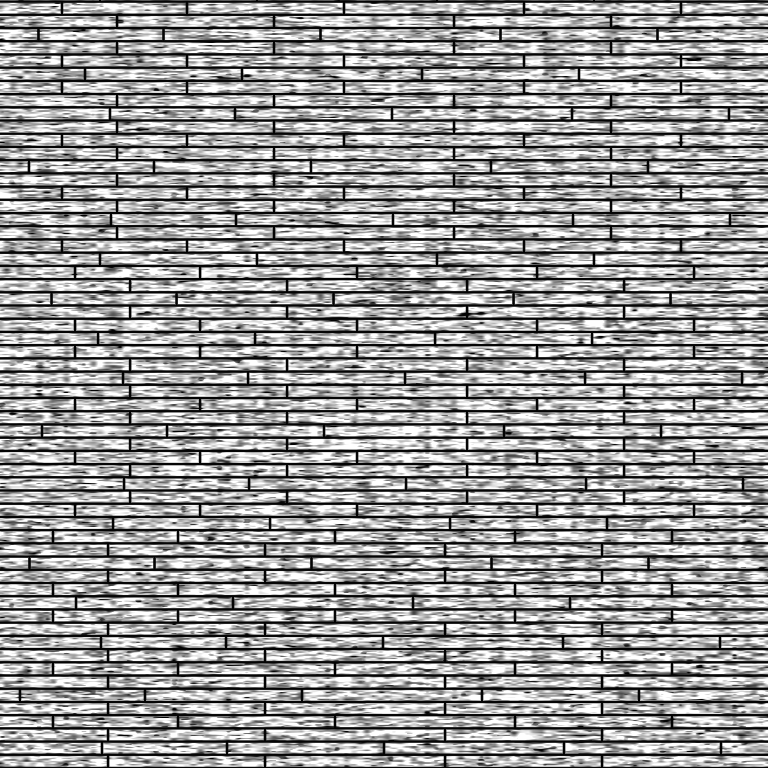
This texture is drawn by a three.js fragment shader. Its source:

```glsl
#define ROWS 58.12
#define CYCLE 20.0
#define SEAM_HALF 0.0016
#define JOINT_HALF 0.0017
#define EDGE 0.0009
#define FINE_GRAIN vec2(115.0, 470.0)
#define LONG_GRAIN vec2(46.0, 390.0)
#define FLECKS vec2(85.0, 430.0)
#define FLECK_DEPTH 0.45
#define INK vec3(0.015)
#define WOOD vec3(1.0)

varying vec2 vUv;

float hash(vec2 p) {
  return fract(sin(dot(p, vec2(127.1, 311.7))) * 43758.5453);
}

float noise(vec2 p) {
  vec2 cell = floor(p);
  vec2 f = fract(p);
  f = f * f * (3.0 - 2.0 * f);
  float low = mix(hash(cell), hash(cell + vec2(1.0, 0.0)), f.x);
  float high = mix(hash(cell + vec2(0.0, 1.0)), hash(cell + vec2(1.0, 1.0)), f.x);
  return mix(low, high, f.y);
}

bool isRow(float k, float n) {
  return abs(k - n) < 0.5;
}

// Shift of a course within the repeating cycle of rows
float courseShift(float k) {
  if (isRow(k, 2.0)) return -0.0306;
  if (isRow(k, 5.0)) return -0.1328;
  if (isRow(k, 8.0)) return 0.0625;
  if (isRow(k, 12.0)) return -0.0430;
  if (isRow(k, 16.0)) return 0.0638;
  if (isRow(k, 19.0)) return -0.1133;
  return mod(k, 2.0) > 0.5 ? -0.0911 : 0.0;
}

// First joint of a course, counted from the top
float courseStart(float course) {
  float group = floor(course / CYCLE);
  float base = group < 0.5 ? 0.0807 : (group < 1.5 ? 0.0977 : 0.0690);
  return base + courseShift(mod(course, CYCLE));
}

float jointDistance(float x, float start) {
  float along = x - start;
  float d = start > 0.01 ? abs(along) : 1.0;
  d = min(d, abs(along - 0.1628));
  d = min(d, abs(along - 0.3672));
  d = min(d, abs(along - 0.6016));
  return min(d, abs(along - 0.8060));
}

float stroke(float d, float halfWidth) {
  return 1.0 - smoothstep(halfWidth - EDGE, halfWidth + EDGE, d);
}

// Streaked grain with sparse dark flecks
float grain(vec2 p) {
  float streaks = mix(noise(p * FINE_GRAIN), noise(p * LONG_GRAIN + 37.3), 0.4);
  float flecks = smoothstep(0.72, 0.92, noise(p * FLECKS + 91.7));
  return clamp(0.12 + 1.38 * streaks - FLECK_DEPTH * flecks, 0.0, 1.0);
}

void main() {
  float y = vUv.y * ROWS;
  float course = floor(ROWS) - 1.0 - floor(y);

  // Seams between rows and joints between plank ends
  float seam = stroke(abs(fract(y + 0.5) - 0.5) / ROWS, SEAM_HALF);
  float joint = stroke(jointDistance(vUv.x, courseStart(course)), JOINT_HALF);

  vec3 color = mix(INK, WOOD, grain(vUv));
  color = mix(color, INK, max(seam, joint));
  gl_FragColor = vec4(color, 1.0);
}
```
